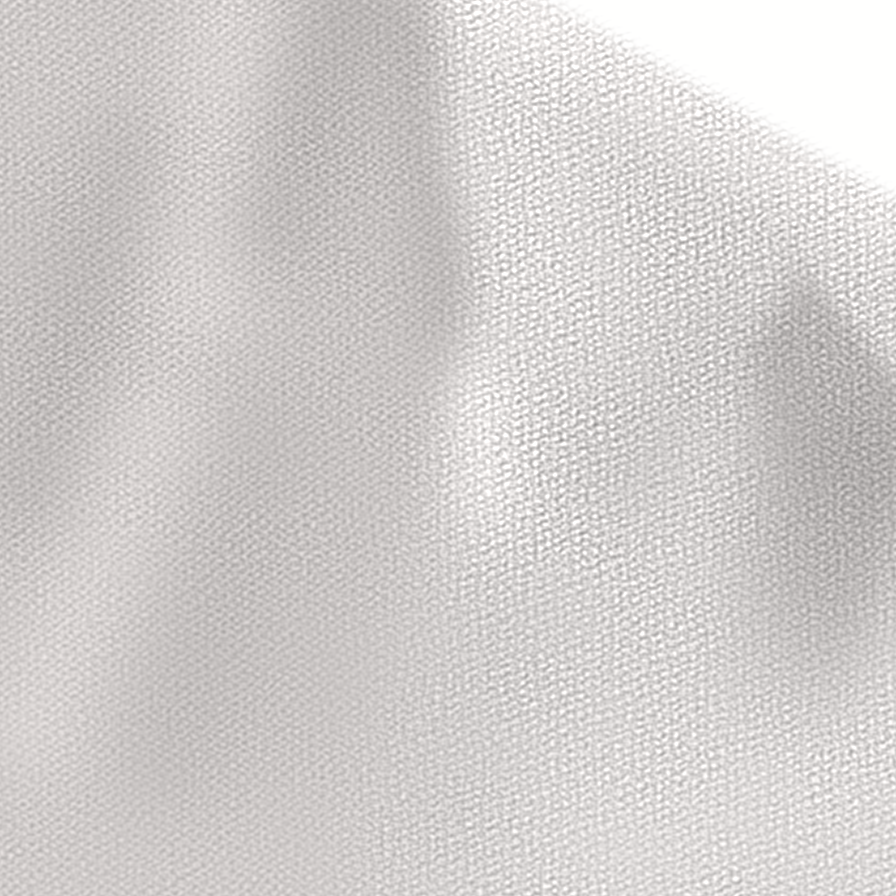
This texture is drawn by a Shadertoy shader. Its source:

```glsl
// Draws pale woven cloth with soft folds, a shaded hollow and a bright upper right corner.
#define THREADS 95.0
#define RIB_PITCH 114.0
#define WARP 0.006
#define GRAIN 0.17
#define GRAIN_SCALE 210.0
#define SMOOTH_RELIEF 0.046
#define COARSE_RELIEF 0.105
#define LEFT_TONE 0.778
#define RIGHT_TONE 0.835
#define HOLLOW_DEPTH 0.112
#define CLOTH_TINT vec3(1.013, 0.991, 0.984)
#define BACKDROP vec3(1.0, 1.0, 0.998)

const float PI = 3.14159265;

vec2 hashGradient(vec2 cell) {
    vec2 q = fract(cell * vec2(0.1031, 0.1137));
    q += dot(q, q.yx + 33.33);
    float angle = 2.0 * PI * fract((q.x + q.y) * q.x * 7.31);
    return vec2(cos(angle), sin(angle));
}

float gradientNoise(vec2 p) {
    vec2 i = floor(p), f = fract(p);
    vec2 w = f * f * f * (f * (f * 6.0 - 15.0) + 10.0);
    vec2 e = vec2(1.0, 0.0);
    float low = mix(dot(hashGradient(i), f),
                    dot(hashGradient(i + e.xy), f - e.xy), w.x);
    float high = mix(dot(hashGradient(i + e.yx), f - e.yx),
                     dot(hashGradient(i + e.xx), f - e.xx), w.x);
    return mix(low, high, w.y);
}

vec2 noisePair(vec2 p) {
    return vec2(gradientNoise(p), gradientNoise(p + 41.0));
}

// Soft ridge around the segment from a to b
float fold(vec2 p, vec2 a, vec2 b, float width) {
    vec2 ab = b - a;
    float along = clamp(dot(p - a, ab) / dot(ab, ab), 0.0, 1.0);
    vec2 off = (p - a - ab * along) / width;
    return exp(-dot(off, off));
}

// Broad tone of the smooth cloth on the left
float leftTone(vec2 p) {
    float tone = LEFT_TONE;
    tone += 0.060 * fold(p, vec2(0.26, 0.97), vec2(0.22, 0.68), 0.075);
    tone += 0.055 * fold(p, vec2(0.17, 0.52), vec2(0.04, 0.20), 0.080);
    tone -= 0.040 * fold(p, vec2(0.14, 0.82), vec2(0.04, 0.46), 0.070);
    tone -= 0.052 * fold(p, vec2(0.38, 1.00), vec2(0.30, 0.76), 0.070);
    tone -= 0.025 * fold(p, vec2(0.28, 0.50), vec2(0.19, 0.16), 0.080);
    tone -= 0.042 * fold(p, vec2(0.48, 0.98), vec2(0.51, 0.66), 0.060);
    tone += 0.025 * smoothstep(0.25, 0.0, p.y);
    return tone + 0.020 * fold(p, vec2(0.02, 0.98), vec2(0.06, 0.90), 0.12);
}

// Broad tone of the coarse cloth on the right
float rightTone(vec2 p) {
    float tone = RIGHT_TONE;
    tone += 0.070 * fold(p, vec2(0.525, 0.54), vec2(0.53, 0.46), 0.060);
    tone += 0.030 * fold(p, vec2(0.56, 0.94), vec2(0.60, 0.70), 0.100);
    tone -= 0.030 * fold(p, vec2(0.81, 0.62), vec2(0.70, 0.48), 0.070);
    tone -= 0.020 * fold(p, vec2(0.56, 0.28), vec2(0.50, 0.10), 0.080);
    return tone + 0.025 * fold(p, vec2(0.72, 0.06), vec2(0.98, 0.10), 0.14);
}

// Pointed shaded area at the right, diffuse toward its foot
float hollowMask(vec2 p) {
    float softness = mix(0.085, 0.035, smoothstep(0.35, 0.65, p.y));
    float leftEdge = mix(0.840, 0.890, smoothstep(0.60, 0.71, p.y));
    float mask = smoothstep(-softness, softness, p.x - leftEdge);
    mask *= smoothstep(-0.030, 0.035, 0.69 - 1.1 * (p.x - 0.905) - p.y);
    mask *= smoothstep(-0.060, 0.060, 0.955 + 0.3 * (p.y - 0.2) - p.x);
    return mask * smoothstep(0.12, 0.38, p.y);
}

void mainImage(out vec4 fragColor, in vec2 fragCoord) {
    vec2 p = fragCoord / iResolution.xy;

    // Boundary between the two panels, crisp above and diffuse below
    float seam = 0.492 + 0.034 * exp(-pow((p.y - 0.69) / 0.11, 2.0))
               - 0.15 * max(0.0, 0.45 - p.y);
    float blur = mix(0.12, 0.040, smoothstep(0.25, 0.62, p.y));
    float panel = smoothstep(-blur, blur, p.x - seam);
    float hollow = hollowMask(p);
    float tone = mix(leftTone(p), rightTone(p), panel);
    float depth = HOLLOW_DEPTH + 0.035 * fold(p, vec2(0.96, 0.49), vec2(1.0, 0.46), 0.07);
    tone -= hollow * depth;

    // Staggered slanted stitches, bent so that the rows look woven
    vec2 q = p + WARP * noisePair(p * 17.0) + 0.45 * WARP * noisePair(p * 55.0);
    q.x += 0.025 * q.y;
    float u = PI * THREADS * q.x;
    float v = 2.05 * PI * THREADS * (q.y + 0.10 * q.x);
    float stitches = 0.65 * cos(u - v) + 0.35 * cos(u + v);
    float coarse = 0.85 * stitches + 0.35 * cos(2.0 * u);
    coarse += 0.25 * sin(2.0 * u - v);

    // Fine ribs climbing to the right, broken into short threads
    float ribs = sin(2.0 * PI * RIB_PITCH * dot(q, vec2(-0.57, 0.82)));
    float fine = 0.70 * ribs + 0.50 * cos(u + v) + 0.30 * cos(2.0 * u);
    float grain = gradientNoise(p * GRAIN_SCALE * vec2(1.0, 1.1));
    float rough = panel * (1.0 - 0.68 * hollow);
    float patchy = 1.0 + 0.6 * gradientNoise(p * 9.0 + 7.0);
    patchy *= mix(0.80, 1.08, smoothstep(0.15, 0.60, p.y));
    float relief = mix(SMOOTH_RELIEF * fine, COARSE_RELIEF * coarse, rough);
    relief += GRAIN * mix(0.60, 1.20, rough) * grain;

    // Overexposed border fading into the backdrop
    float border = (p.y - 1.0 + 0.573 * (p.x - 0.625)) * 0.868;
    border += 0.005 * stitches;
    tone += 0.075 * smoothstep(-0.13, -0.01, border);
    tone += patchy * relief;
    vec3 color = tone * mix(CLOTH_TINT, vec3(1.010, 0.996, 0.990), rough);
    color = mix(color, BACKDROP, smoothstep(-0.025, 0.008, border));
    fragColor = vec4(clamp(color, 0.0, 1.0), 1.0);
}
```
